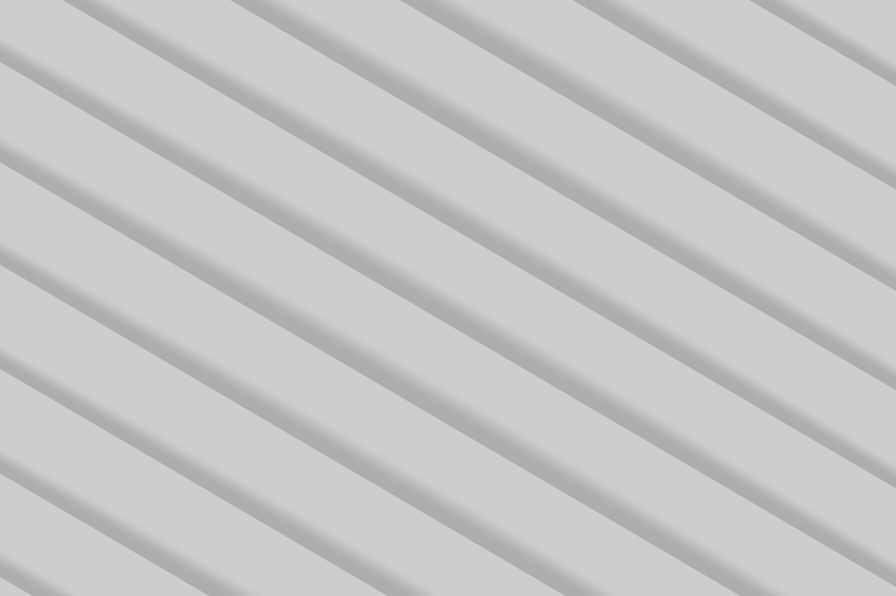
A Shadertoy shader for this pattern:

```glsl
// Shade of one slanted groove: crisp lower edge, soft upper fade
float grooveShade(float depth, float width, float pixel) {
    float crispEdge = smoothstep(-pixel, pixel, depth);
    float softFade = 1.0 - smoothstep(0.3 * width, width, depth);
    return crispEdge * softFade;
}

// Slightly uneven spacing between grooves
float grooveOffset(float band) {
    return 0.110 + 0.1701 * band - 0.008 * cos(0.698 * (band - 1.0));
}

// Grooves swell toward the middle and differ a little from each other
float grooveWidth(float band, float along) {
    return 0.046 + 0.016 * sin(2.08 * along) + 0.003 * sin(1.6 * band);
}

void mainImage(out vec4 fragColor, in vec2 fragCoord) {
    vec2 uv = fragCoord / iResolution.y;
    float pixel = 0.7 / iResolution.y;

    // Vertical distance below the top, measured along the slant
    float slant = 1.0 - uv.y - 0.586 * uv.x;
    float nearest = floor((slant - 0.110) / 0.1701);

    // Darkest of the neighbouring grooves
    float shade = 0.0;
    for (int i = 0; i < 3; i++) {
        float band = nearest + float(i);
        float depth = grooveOffset(band) - slant;
        shade = max(shade, grooveShade(depth, grooveWidth(band, uv.x), pixel));
    }

    vec3 color = mix(vec3(0.804), vec3(0.680), shade);
    fragColor = vec4(color, 1.0);
}
```
